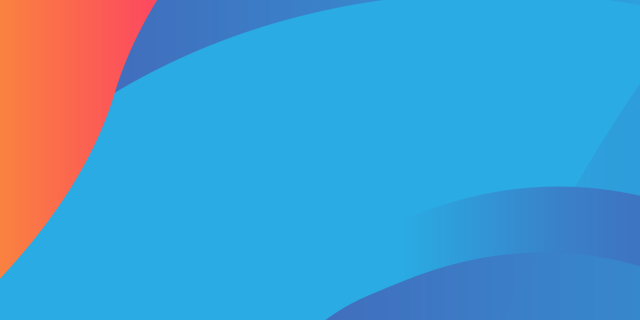
A WebGL 1 fragment shader for this background:

```glsl
precision highp float;

uniform vec2 u_resolution;

#define SKY vec3(0.163, 0.670, 0.890)
#define INDIGO vec3(0.255, 0.430, 0.740)
#define MID_BLUE vec3(0.220, 0.510, 0.795)
#define ORANGE vec3(0.980, 0.510, 0.250)
#define CORAL vec3(0.990, 0.290, 0.370)
#define ARC_APEX vec2(1.549, 1.024)
#define BAND_APEX vec2(1.745, 0.417)
#define HILL_APEX vec2(1.698, 0.211)
#define LOBE_BEND vec2(0.359, 0.711)

// Smooth coverage of the side where d is positive
float cover(float d) {
    float edge = 0.75 / u_resolution.y;
    return smoothstep(-edge, edge, d);
}

// Horizontal gradient between two positions
vec3 ramp(vec3 left, vec3 right, float x0, float x1, float x) {
    return mix(left, right, clamp((x - x0) / (x1 - x0), 0.0, 1.0));
}

// Height of the wide arc across the top
float arcHeight(float x) {
    float d2 = (x - ARC_APEX.x) * (x - ARC_APEX.x);
    return ARC_APEX.y - 0.192 * d2 - 0.0207 * d2 * d2;
}

float bandHeight(float x) {
    float d = x - BAND_APEX.x;
    return BAND_APEX.y - 0.44 * d * d;
}

// Hill with a slight swell on its left foot
float hillHeight(float x) {
    float d = x - HILL_APEX.x;
    float swell = (x - 1.08) / 0.1;
    return HILL_APEX.y - 0.468 * d * d + 0.009 * exp(-swell * swell);
}

// Right edge of the warm S-shaped lobe
float lobeEdge(float y) {
    float t = LOBE_BEND.y - y;
    return LOBE_BEND.x - 0.30 * t - 0.545 * t * abs(t);
}

// Left edge of the translucent diagonal pane
float paneEdge(float y) {
    return 1.57 + 0.53 * y + 0.095 * y * y * y;
}

void main() {
    // Canvas units: x from 0 to 2, y from 0 to 1
    vec2 p = gl_FragCoord.xy / u_resolution * vec2(2.0, 1.0);
    vec3 color = SKY;

    // Blue corner above the arc
    vec3 arcColor = ramp(INDIGO, SKY, 0.36, 2.35, p.x);
    color = mix(color, arcColor, cover(p.y - arcHeight(p.x)));

    // Band fading in toward the right
    vec3 bandColor = ramp(SKY, INDIGO, 1.26, 1.98, p.x);
    color = mix(color, bandColor, cover(bandHeight(p.x) - p.y));

    // Hill along the bottom
    vec3 hillColor = ramp(INDIGO, SKY, 1.0, 3.2, p.x);
    color = mix(color, hillColor, cover(hillHeight(p.x) - p.y));

    // Translucent pane on the right
    float paneAlpha = mix(0.16, 0.34, smoothstep(1.6, 2.0, p.x));
    color = mix(color, MID_BLUE, paneAlpha * cover(p.x - paneEdge(p.y)));

    // Warm lobe on the left
    vec3 lobeColor = ramp(ORANGE, CORAL, 0.0, 0.47, p.x);
    color = mix(color, lobeColor, cover(lobeEdge(p.y) - p.x));

    gl_FragColor = vec4(color, 1.0);
}
```
